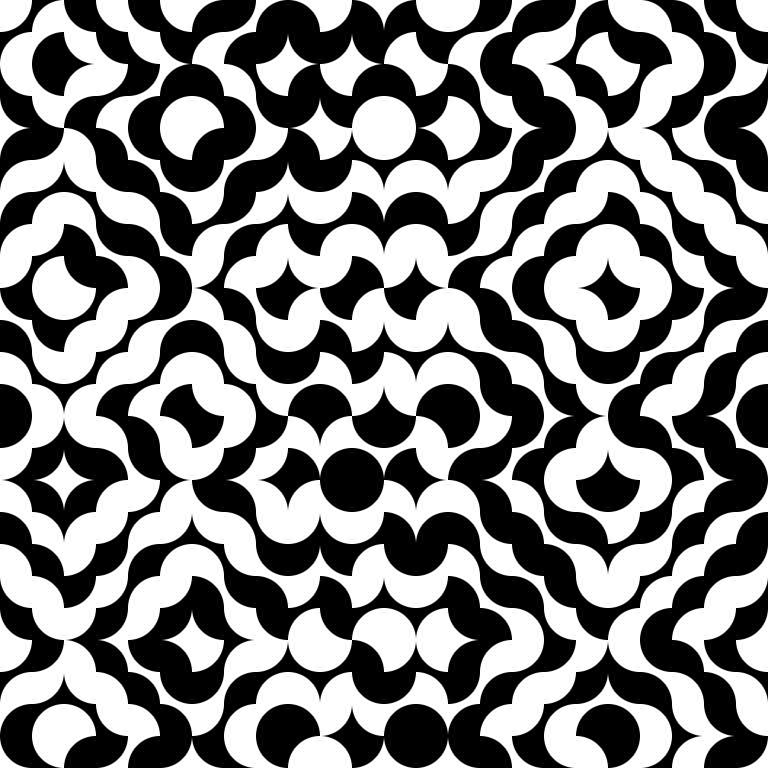
Write a three.js fragment shader that draws this pattern.

```glsl
// Black and white arc tiles on a 24 by 24 grid: a quarter disc fills each cell.
// Edge colours alternate along every row and column from a random start, so
// neighbours always join; each arc bulges at random to either side.
varying vec2 vUv;

float hash(vec2 p) {
  return fract(sin(dot(p, vec2(12.9898, 78.233))) * 43758.5453);
}

float coin(vec2 p) {
  return step(0.5, hash(p));
}

void main() {
  vec2 grid = vUv * 24.0;
  vec2 cell = mod(floor(grid), 24.0);
  vec2 local = fract(grid);

  // Colours of the left and bottom edges; the opposite edges are inverted
  float left = mod(cell.x + coin(vec2(cell.y, 57.0)), 2.0);
  float bottom = mod(cell.y + coin(vec2(91.0, cell.x)), 2.0);

  // Disc corner: the arc must part the two pairs of equal edges
  float side = coin(cell + 3.0);
  vec2 corner = vec2(side, abs(side - abs(left - bottom)));
  float tone = abs(left - side);

  // Quarter disc with a one-pixel soft rim
  float soft = max(fwidth(grid.x), 0.0001);
  float disc = clamp(0.5 + (1.0 - distance(local, corner)) / soft, 0.0, 1.0);
  gl_FragColor = vec4(vec3(mix(1.0 - tone, tone, disc)), 1.0);
}
```
